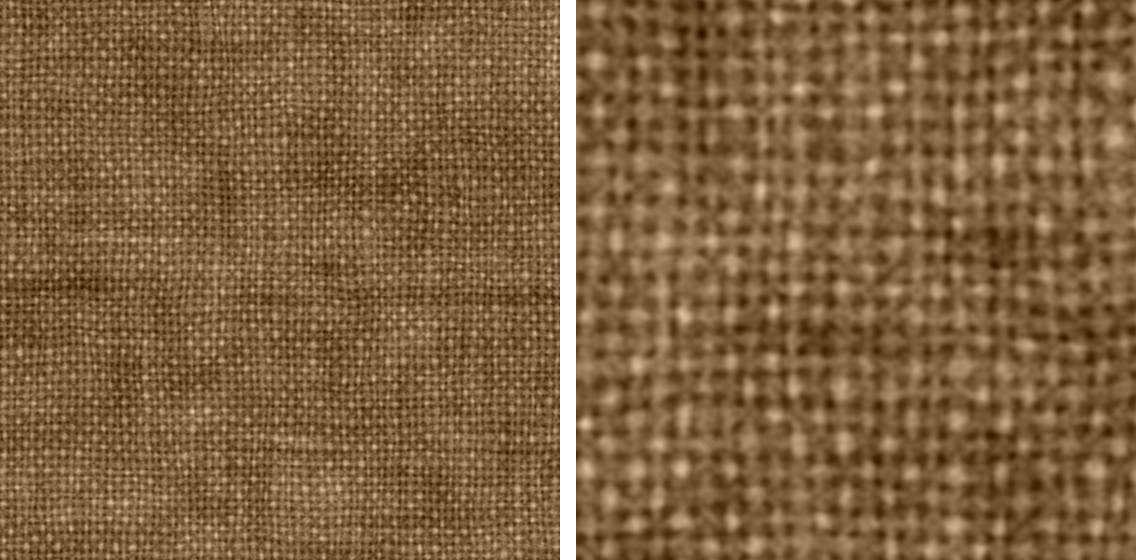
Left, the full canvas; right, a detail of the centre.
Reproduce this texture procedurally as a Shadertoy shader.

```glsl
// Coarse brown burlap in plain weave, 74 threads across and 66 down.
// Sine products give the over-under checker of bright knots and dark gaps;
// gradient noise bends the threads, varies their tone and adds worn patches.

const float PI = 3.14159265;

vec2 hash2(vec2 p) {
    vec3 q = fract(p.xyx * vec3(0.1031, 0.1030, 0.0973));
    q += dot(q, q.yzx + 33.33);
    return fract((q.xx + q.yz) * q.zy);
}

// Gradient noise, roughly -0.6 to 0.6
float gradNoise(vec2 p) {
    vec2 i = floor(p), f = p - i;
    vec2 u = f * f * f * (f * (f * 6.0 - 15.0) + 10.0);
    vec2 o = vec2(0.0, 1.0);
    float a = dot(hash2(i) * 2.0 - 1.0, f);
    float b = dot(hash2(i + o.yx) * 2.0 - 1.0, f - o.yx);
    float c = dot(hash2(i + o.xy) * 2.0 - 1.0, f - o.xy);
    float d = dot(hash2(i + o.yy) * 2.0 - 1.0, f - o.yy);
    return mix(mix(a, b, u.x), mix(c, d, u.x), u.y);
}

// Soft elliptical streak around a centre
float streak(vec2 uv, vec2 centre, vec2 halfSize) {
    vec2 q = (uv - centre) / halfSize;
    return exp(-dot(q, q));
}

// Tone of the woven threads, at thread coordinates p
float weave(vec2 p) {
    vec2 s = sin(PI * p);
    vec2 body = s * s;
    float cover = 1.0 - (1.0 - body.x) * (1.0 - body.y);
    float checker = s.x * s.y;
    vec2 rnd = hash2(floor(p) + 17.0);
    float knot = pow(max(checker, 0.0), 1.5) * (0.5 + rnd.x);
    float under = max(-checker, 0.0) * (rnd.y * 1.4 - 0.7);
    return -0.155 + 0.18 * cover + 0.19 * knot + 0.07 * under;
}

void mainImage(out vec4 fragColor, in vec2 fragCoord) {
    vec2 uv = fragCoord / iResolution.xy;

    // Wavering, uneven thread spacing
    vec2 p = uv * vec2(74.0, 66.0);
    p += 0.8 * vec2(gradNoise(uv * vec2(8.0, 4.0) + 3.0),
                    gradNoise(uv * vec2(4.0, 8.0) + 41.0));
    p += 0.45 * vec2(gradNoise(p * vec2(0.6, 0.25) + 70.0),
                     gradNoise(p * vec2(0.25, 0.6) + 90.0));
    float tone = weave(p);

    // Thread-to-thread variation, patches and fibre grain
    tone += 0.09 * gradNoise(vec2(p.x * 0.8, p.y * 0.06) + 11.0);
    tone += 0.10 * gradNoise(vec2(p.x * 0.06, p.y * 0.8) + 29.0);
    tone += 0.07 * gradNoise(uv * 5.0 + 53.0);
    tone += 0.08 * gradNoise(uv * 16.0 + 61.0);
    tone += 0.15 * gradNoise(uv * vec2(170.0, 190.0));

    // Pale slubs and rubbed threads
    tone += 0.13 * streak(uv, vec2(0.17, 0.576), vec2(0.10, 0.007));
    tone += 0.05 * streak(uv, vec2(0.25, 0.570), vec2(0.20, 0.010));
    tone += 0.12 * streak(uv + vec2(0.0, 0.12 * (uv.x - 0.5)),
                          vec2(0.51, 0.216), vec2(0.08, 0.008));
    tone += 0.06 * streak(uv, vec2(0.382, 0.50), vec2(0.008, 0.20));
    tone += 0.04 * streak(uv, vec2(0.66, 0.68), vec2(0.03, 0.16));

    // Darker bands and stains
    tone -= 0.07 * streak(uv, vec2(0.82, 0.468), vec2(0.32, 0.012));
    tone -= 0.05 * streak(uv, vec2(0.10, 0.49), vec2(0.20, 0.018));
    tone -= 0.05 * streak(uv, vec2(0.56, 0.70), vec2(0.09, 0.05));
    tone -= 0.05 * streak(uv, vec2(0.75, 0.670), vec2(0.12, 0.012));

    // Warm and cool drift of the dye
    float drift = gradNoise(uv * 7.0 + 83.0);
    vec3 cloth = vec3(0.485, 0.362, 0.222) + tone;
    cloth += drift * vec3(0.015, 0.0, 0.02);
    fragColor = vec4(clamp(cloth, 0.0, 1.0), 1.0);
}
```
